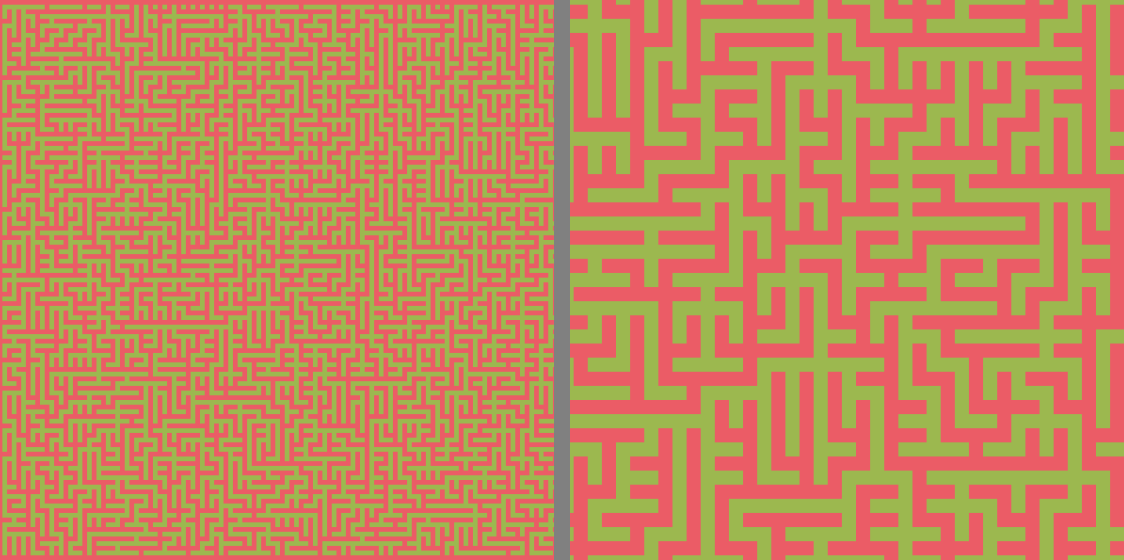
Left, the full canvas; right, a detail of the centre.
Give the GLSL for this pattern, as a Shadertoy shader.

```glsl
// Dense two-colour maze of winding corridors, grown row by row from random runs

float hash(vec2 p) {
    return fract(sin(dot(p, vec2(127.1, 311.7))) * 43758.5453);
}

// True where the wall cell between two neighbours in a row is carved away
bool sideLink(vec2 cell) {
    return cell.x > 0.5 && hash(cell) < 0.5;
}

// True where a room is the one of its run that opens to the row above
bool upLink(vec2 room) {
    float first = room.x, last = room.x;
    for (int i = 0; i < 16; i++) {
        if (!sideLink(vec2(first - 1.0, room.y))) break;
        first -= 2.0;
    }
    for (int i = 0; i < 16; i++) {
        if (!sideLink(vec2(last + 1.0, room.y))) break;
        last += 2.0;
    }
    float rooms = (last - first) * 0.5 + 1.0;
    float pick = floor(hash(vec2(first, room.y) + 0.37) * rooms);
    return abs(first + 2.0 * pick - room.x) < 0.5;
}

// 1 in a corridor, 0 in a wall
float corridor(vec2 cell) {
    if (cell.x < 0.5 || cell.y < 0.5 || cell.y > 117.5) return 0.0;
    bool oddX = mod(cell.x, 2.0) > 0.5;
    bool oddY = mod(cell.y, 2.0) > 0.5;
    if (oddX && oddY) return 1.0;
    if (oddY) return sideLink(cell) ? 1.0 : 0.0;
    if (oddX) return upLink(cell - vec2(0.0, 1.0)) ? 1.0 : 0.0;
    return 0.0;
}

void mainImage(out vec4 fragColor, in vec2 fragCoord) {
    // 119 cells fill the height; the left wall is half a cell wide
    float pixel = 119.0 / iResolution.y;
    vec2 p = fragCoord * pixel + vec2(0.5, 0.0);

    // Blend the four cells around the nearest grid corner over one pixel
    vec2 corner = floor(p + 0.5);
    vec2 w = clamp((p - corner) / pixel + 0.5, 0.0, 1.0);
    float below = mix(corridor(corner - 1.0), corridor(corner - vec2(0.0, 1.0)), w.x);
    float above = mix(corridor(corner - vec2(1.0, 0.0)), corridor(corner), w.x);
    float open = mix(below, above, w.y);

    vec3 wallRed = vec3(0.92, 0.36, 0.40);
    vec3 pathGreen = vec3(0.61, 0.72, 0.31);
    fragColor = vec4(mix(wallRed, pathGreen, open), 1.0);
}
```
